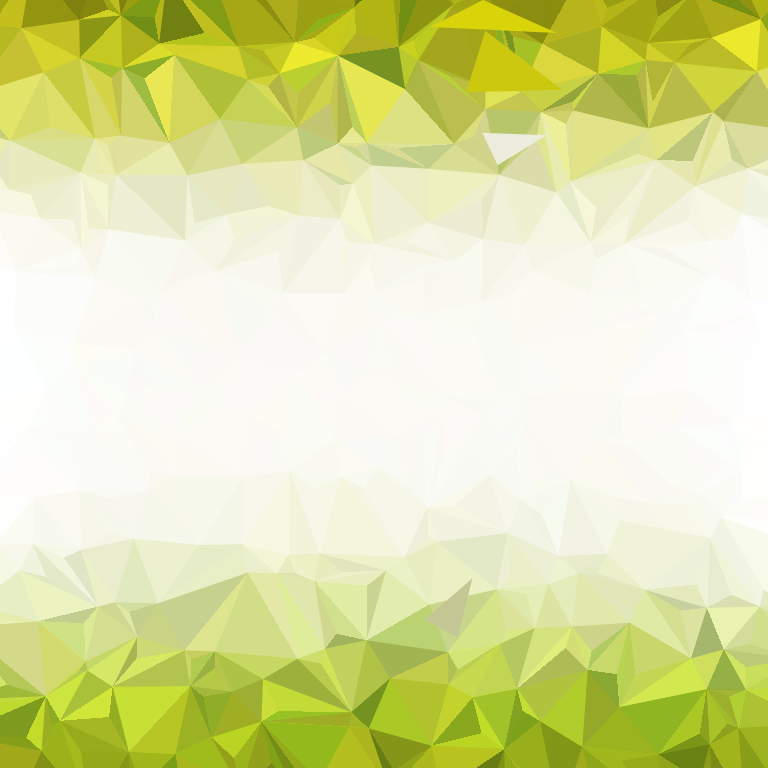
A Shadertoy shader for this background:

```glsl
#define GRID 15.0
#define JITTER 0.86
#define SPLIT_CHANCE 0.38
#define BAND_WIDTH 0.222
#define BAND_FALLOFF 2.5
#define CONTRAST 0.34
#define PAPER vec3(0.984, 0.982, 0.962)
#define OLIVE vec3(0.74, 0.75, 0.08)
#define YELLOW vec3(0.87, 0.84, 0.14)
#define LIME vec3(0.69, 0.79, 0.12)
#define LEAF vec3(0.48, 0.64, 0.09)
#define SAGE vec3(0.68, 0.76, 0.42)

vec3 hash3(vec2 p) {
    vec3 q = fract(vec3(p.xyx) * vec3(0.1031, 0.1030, 0.0973));
    q += dot(q, q.yxz + 33.33);
    return fract((q.xxy + q.yzz) * q.zyx);
}

float cornerSlope(vec2 corner, vec2 offset) {
    return dot(hash3(corner + 71.0).xy * 2.0 - 1.0, offset);
}

float gradientNoise(vec2 p) {
    vec2 i = floor(p), f = p - i;
    vec2 u = f * f * (3.0 - 2.0 * f);
    vec2 s = vec2(1.0, 0.0);
    return mix(mix(cornerSlope(i, f), cornerSlope(i + s, f - s), u.x),
               mix(cornerSlope(i + s.yx, f - s.yx), cornerSlope(i + 1.0, f - 1.0), u.x), u.y);
}

// Signed distance to the line a-b, positive on its left
float side(vec2 p, vec2 a, vec2 b) {
    vec2 d = b - a, q = p - a;
    return (d.x * q.y - d.y * q.x) * inversesqrt(dot(d, d) + 1e-8);
}

// Smooth coverage of a counterclockwise triangle
float coverage(vec2 p, vec2 a, vec2 b, vec2 c, float pixel) {
    float d = min(side(p, a, b), min(side(p, b, c), side(p, c, a)));
    return clamp(0.5 + d / pixel, 0.0, 1.0);
}

vec2 meshPoint(vec2 cell) {
    return cell + 0.5 + JITTER * (hash3(cell + 50.0).xy - 0.5);
}

// Colour of a facet from its centre and its random values
vec3 facetColor(vec2 center, vec3 rnd) {
    float edge = max(min(center.y, 1.0 - center.y), 0.0);
    float across = abs(center.x * 2.0 - 1.0);
    float middle = 1.0 - across * across * across;
    float drift = gradientNoise(center * 5.0);

    // Pigment: olive and yellow above, lime and leaf below
    float upper = step(0.5, center.y);
    vec3 pigment = mix(LIME, OLIVE, upper);
    pigment = mix(pigment, LEAF, smoothstep(0.5, 1.0, rnd.x - drift * 0.5) * 0.85);
    pigment = mix(pigment, YELLOW, smoothstep(0.55, 1.0, rnd.y + drift * 0.5) * mix(0.45, 0.8, upper));
    pigment *= 1.0 + CONTRAST * (rnd.z - 0.55);
    pigment *= mix(0.82, 1.0, smoothstep(0.0, 0.055, edge));
    pigment = mix(pigment, SAGE, 0.35 * rnd.z * smoothstep(0.08, 0.25, edge));

    // Fade towards the bright middle
    float width = BAND_WIDTH * (0.88 + 0.12 * middle + 0.1 * drift);
    float strength = exp(-pow(edge / width + 1e-4, BAND_FALLOFF));
    strength *= 1.0 + 0.6 * (rnd.x - 0.5) * (1.0 - strength);
    vec3 paper = mix(vec3(1.0), PAPER, clamp(middle * 1.3, 0.0, 1.0));
    paper += (rnd - 0.5) * 0.012;
    return mix(paper, pigment, clamp(strength, 0.0, 1.0));
}

void mainImage(out vec4 fragColor, in vec2 fragCoord) {
    vec2 uv = fragCoord / iResolution.xy;
    float pixel = 1.0 / min(iResolution.x, iResolution.y);
    vec2 p = uv * GRID;
    vec2 center = vec2(0.0);
    vec3 rnd = vec3(0.0);
    float total = 1e-4;

    // Jittered mesh, each quad cut along its safer diagonal
    for (int n = 0; n < 4; n++) {
        vec2 cell = floor(p) - vec2(n & 1, n >> 1);
        vec2 a = meshPoint(cell), b = meshPoint(cell + vec2(1, 0));
        vec2 c = meshPoint(cell + 1.0), d = meshPoint(cell + vec2(0, 1));
        float fitAC = min(side(d, a, c), -side(b, a, c));
        float fitBD = min(side(a, b, d), -side(c, b, d));
        if (fitAC < fitBD) {
            vec2 first = a;
            a = b; b = c; c = d; d = first;
        }
        // The cut now runs from a to c
        bool left = side(p, a, c) > 0.0;
        vec2 tip = left ? d : b;
        vec2 u = left ? a : c, v = left ? c : a;
        float cover = coverage(p, u, v, tip, pixel * GRID);
        if (cover <= 0.0) continue;

        // Some triangles are divided around an inner point
        vec2 seed = cell + (left ? 181.7 : 120.0);
        vec3 pick = hash3(seed + 7.7);
        vec2 mid = (u + v + tip) / 3.0;
        if (pick.x < SPLIT_CHANCE) {
            vec2 hub = mix(mid, mix(u, tip, pick.y), 0.45);
            float s0 = side(p, hub, u), s1 = side(p, hub, v), s2 = side(p, hub, tip);
            if (s0 >= 0.0 && s1 < 0.0) { mid = (u + v + hub) / 3.0; seed += 11.3; }
            else if (s1 >= 0.0 && s2 < 0.0) { mid = (v + tip + hub) / 3.0; seed += 23.9; }
            else { mid = (tip + u + hub) / 3.0; seed += 37.1; }
        }
        center += cover * mid;
        rnd += cover * hash3(seed);
        total += cover;
    }
    vec3 color = facetColor(center / (total * GRID), rnd / total);

    // Large accent facets
    color = mix(color, vec3(0.80, 0.78, 0.06), coverage(uv, vec2(0.607, 0.88), vec2(0.732, 0.883), vec2(0.632, 0.96), pixel));
    color = mix(color, vec3(0.85, 0.83, 0.04), coverage(uv, vec2(0.56, 0.965), vec2(0.725, 0.957), vec2(0.629, 1.0), pixel));
    color = mix(color, vec3(0.93, 0.93, 0.87), coverage(uv, vec2(0.628, 0.827), vec2(0.648, 0.785), vec2(0.712, 0.824), pixel));
    color = mix(color, vec3(0.77, 0.78, 0.58), coverage(uv, vec2(0.553, 0.193), vec2(0.596, 0.17), vec2(0.615, 0.247), pixel));
    fragColor = vec4(clamp(color, 0.0, 1.0), 1.0);
}
```
